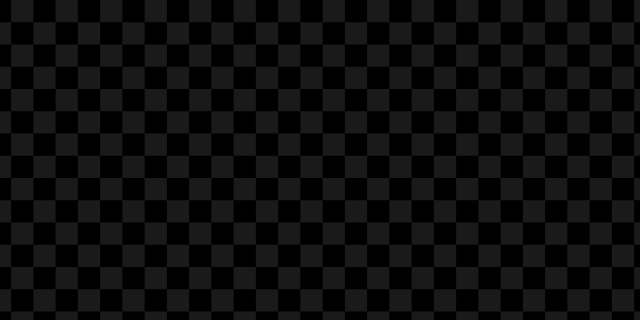
Give the GLSL for this pattern, as a Shadertoy shader.

```glsl
const float CELL_SIZE = 0.06953;              // side of a square, in canvas heights
const vec2 GRID_SHIFT = vec2(0.5, 0.0);       // grid offset from the top left, in squares
const vec3 DARK_COLOR = vec3(0.0);
const vec3 LIGHT_COLOR = vec3(0.1);

// Square wave per axis: +1 on even cells, -1 on odd ones, with soft edges
vec2 softSquareWave(vec2 cellPos, float pixelWidth) {
    vec2 parity = 1.0 - 2.0 * mod(floor(cellPos), 2.0);
    vec2 edgeDistance = 0.5 - abs(fract(cellPos) - 0.5);
    return parity * clamp(2.0 * edgeDistance / pixelWidth, 0.0, 1.0);
}

void mainImage(out vec4 fragColor, in vec2 fragCoord) {
    // Grid measured from the top left corner
    vec2 fromTopLeft = vec2(fragCoord.x, iResolution.y - fragCoord.y) / iResolution.y;
    vec2 cellPos = fromTopLeft / CELL_SIZE - GRID_SHIFT;
    float pixelWidth = 1.0 / (iResolution.y * CELL_SIZE);

    // Checkerboard as the product of both waves
    vec2 wave = softSquareWave(cellPos, pixelWidth);
    float lightAmount = 0.5 + 0.5 * wave.x * wave.y;

    fragColor = vec4(mix(DARK_COLOR, LIGHT_COLOR, lightAmount), 1.0);
}
```
